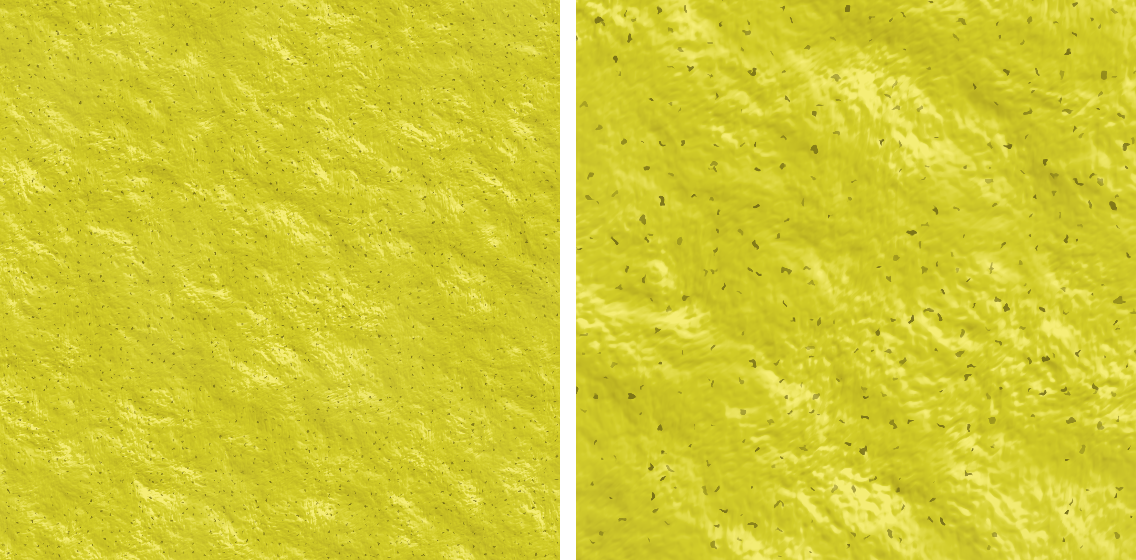
Left: the whole. Right: its middle third, enlarged.
Reproduce this texture procedurally as a WebGL 2 fragment shader.

```glsl
#version 300 es
precision highp float;
// Crinkled yellow surface: stretched gradient noise forms diagonal folds that
// break into fine crumbs, lit from one side by a height difference, with
// glossy patches of small glints. Ragged dark specks lie on jittered grids.
uniform vec2 u_resolution;
out vec4 fragColor;

// Two random values in 0..1 for an integer cell
vec2 hash2(vec2 cell) {
    uvec2 v = uvec2(ivec2(cell)) * 1664525u + 1013904223u;
    v.x += v.y * 1664525u;
    v.y += v.x * 1664525u;
    v ^= v >> 16u;
    v.x += v.y * 1664525u;
    v.y += v.x * 1664525u;
    v ^= v >> 16u;
    return vec2(v & 65535u) / 65535.0;
}

float cornerSlope(vec2 cell, vec2 offset) {
    float angle = 6.2832 * hash2(cell).x;
    return dot(vec2(cos(angle), sin(angle)), offset);
}

float gradientNoise(vec2 p) {
    vec2 i = floor(p), f = p - i;
    vec2 u = f * f * f * (f * (f * 6.0 - 15.0) + 10.0);
    vec2 e = vec2(1.0, 0.0);
    return mix(mix(cornerSlope(i, f), cornerSlope(i + e.xy, f - e.xy), u.x),
               mix(cornerSlope(i + e.yx, f - e.yx), cornerSlope(i + 1.0, f - 1.0), u.x), u.y);
}

// Axes along and across the folds, which fall to the right
vec2 foldSpace(vec2 p) {
    return vec2(dot(p, vec2(0.8, -0.6)) * 0.65, dot(p, vec2(0.6, 0.8)) * 1.1);
}

// Coarse octaves are stretched, fine ones nearly round
float foldHeight(vec2 p) {
    vec2 q = foldSpace(p), frequency = vec2(13.0);
    q += 0.012 * vec2(gradientNoise(p * 14.0 + 31.0), gradientNoise(p * 14.0 + 57.0));
    float height = 0.0, amplitude = 0.055;
    for (int i = 0; i < 5; i++) {
        float n = gradientNoise(q * frequency + float(i) * 17.3);
        height += amplitude * (0.85 * n - 0.55 * abs(n));
        amplitude *= 0.57;
        frequency *= vec2(2.4, 1.9);
    }
    return height;
}

// Coverage of one layer of small, ragged, randomly turned specks
float speckLayer(vec2 p, float cells, float seed, float pixel) {
    vec2 g = p * cells, cell = floor(g);
    vec2 place = hash2(cell + seed), kind = hash2(cell + seed + 211.0);
    vec2 d = (g - cell - mix(vec2(0.2), vec2(0.8), place)) / cells;
    float angle = 6.2832 * kind.x;
    d = mat2(cos(angle), -sin(angle), sin(angle), cos(angle)) * d;
    d += 0.0026 * vec2(gradientNoise(p * 290.0), gradientNoise(p * 290.0 + 43.0));
    float size = mix(0.0012, 0.0027, kind.y * kind.y);
    float edge = length(d * vec2(1.0, 1.8)) - size;
    float crowding = 0.65 + 0.6 * gradientNoise(p * 9.0 + 83.0);
    float present = step(hash2(cell + seed + 503.0).x, crowding);
    return present * mix(0.35, 0.9, place.x) * (1.0 - smoothstep(-0.8 * pixel, 0.8 * pixel, edge));
}

void main() {
    vec2 p = gl_FragCoord.xy / u_resolution.y;
    float pixel = 1.0 / u_resolution.y;
    vec2 q = foldSpace(p);

    // Broad light and dark areas, with ragged borders
    q += 0.015 * vec2(gradientNoise(p * 30.0), gradientNoise(p * 30.0 + 9.0));
    float broad = 0.7 * gradientNoise(q * 5.0 + 5.0) + 0.7 * gradientNoise(q * 14.0 + 23.0)
                + 0.7 * gradientNoise(q * 32.0 + 71.0);
    float gloss = smoothstep(-0.15, 0.45, broad);

    // Side light on the folds, with crumbly glints where the surface is glossy
    vec2 toLight = 0.002 * vec2(0.5, 0.866);
    float slope = (foldHeight(p) - foldHeight(p + toLight)) / 0.002;
    float crumbs = gradientNoise(p * 95.0 + 13.0) + gradientNoise(p * 190.0 + 37.0);
    float glint = smoothstep(0.1, 1.5, slope + crumbs) * gloss;
    float tone = 0.9 * broad - 0.12 + slope * mix(0.34, 0.55, gloss)
               + 0.9 * glint + 0.35 * crumbs * mix(0.5, 1.0, gloss);

    // Shade, body colour and highlight
    vec3 color = mix(vec3(0.70, 0.66, 0.12), vec3(0.82, 0.80, 0.15), clamp(tone / 2.2 + 1.0, 0.0, 1.0));
    color = mix(color, vec3(0.96, 0.93, 0.46), clamp(tone / 2.4, 0.0, 1.0));

    // Pale wash in wide soft areas
    float wash = smoothstep(-0.1, 0.45, gradientNoise(p * 5.0 + 61.0));
    color = mix(color, vec3(0.86, 0.84, 0.30), 0.22 * wash);

    // Dark specks
    float specks = max(speckLayer(p, 47.0, 11.0, pixel), speckLayer(p + 0.37, 54.0, 97.0, pixel));
    color = mix(color, vec3(0.44, 0.41, 0.08), specks);

    fragColor = vec4(color, 1.0);
}
```
